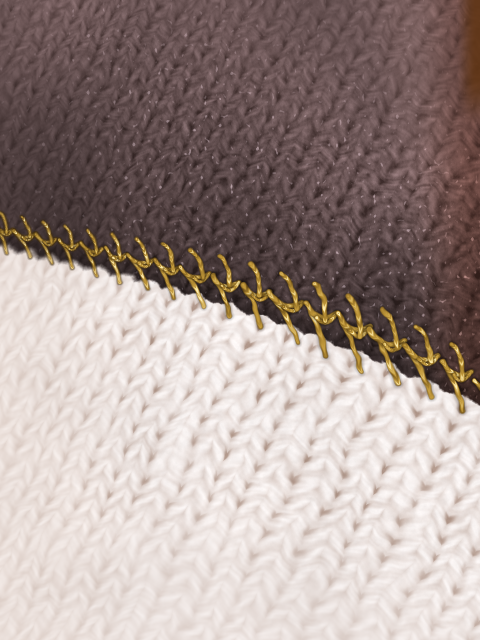
A Shadertoy shader for this texture:

```glsl
// Two knitted fabrics, dark brown above cream, joined by a sloping gold seam.
// Leaning wales of soft V stitches are shaded from a height formula plus
// gradient noise; the gold stitches are curved threads repeated along the seam.

const float PI = 3.14159265;

vec2 hashGradient(vec2 cell) {
    vec2 q = vec2(dot(cell, vec2(127.1, 311.7)), dot(cell, vec2(269.5, 183.3)));
    return 2.0 * fract(sin(q) * 43758.55) - 1.0;
}

float gradientNoise(vec2 p) {
    vec2 i = floor(p), f = fract(p), w = f * f * (3.0 - 2.0 * f);
    vec2 e = vec2(1.0, 0.0);
    float a = dot(hashGradient(i), f);
    float b = dot(hashGradient(i + e.xy), f - e.xy);
    float c = dot(hashGradient(i + e.yx), f - e.yx);
    float d = dot(hashGradient(i + 1.0), f - 1.0);
    return mix(mix(a, b, w.x), mix(c, d, w.x), w.y);
}

float fbm(vec2 p) {
    float sum = 0.0, amp = 0.6;
    for (int i = 0; i < 4; i++) {
        sum += amp * gradientNoise(p);
        p = mat2(1.6, 1.2, -1.2, 1.6) * p;
        amp *= 0.6;
    }
    return sum;
}

// Height of the seam line
float seamHeight(float x) {
    return 0.629 - 0.33 * x + 0.026 * sin(PI * x / 0.75);
}

// Stitch index along the seam, denser at the left, and its inverse
float waleIndex(float x) { return 22.86 * x + 1.19 * sin(PI * x / 0.677); }
float stitchX(float k) { return 0.04375 * k - 0.052 * sin(PI * k / 15.5); }

// Soft V stitches: x leg bulge, y wale ridge, z pit between legs, w strands
vec4 knit(float wale, float row) {
    float side = abs(fract(wale) - 0.5);
    float slant = row - 1.9 * side;
    float leg = 0.5 - 0.5 * cos(2.0 * PI * slant);
    float ridge = smoothstep(0.0, 0.22, side) * smoothstep(0.62, 0.36, side);
    float pit = smoothstep(0.16, 0.0, side) * smoothstep(0.45, 0.0, leg);
    float strand = gradientNoise(vec2(slant * 5.0 + 5.0 * side, wale * 2.5 + row));
    return vec4(leg, ridge, pit, strand);
}

// Distance to a quadratic curve, with the position along it
vec2 curveDistance(vec2 p, vec2 a, vec2 b, vec2 c) {
    vec2 best = vec2(1e3, 0.0), start = a;
    const float STEPS = 7.0;
    for (float i = 1.0; i <= STEPS; i++) {
        float t = i / STEPS;
        vec2 end = mix(mix(a, b, t), mix(b, c, t), t);
        vec2 d = end - start;
        float h = clamp(dot(p - start, d) / dot(d, d), 0.0, 1.0);
        float dist = length(p - start - d * h);
        if (dist < best.x) best = vec2(dist, (i - 1.0 + h) / STEPS);
        start = end;
    }
    return best;
}

// Paints one twisted metallic thread over a colour
vec3 goldThread(vec3 base, vec2 curve, float radius, float soft, float seed) {
    float across = curve.x / radius;
    float twist = gradientNoise(vec2(curve.y * 9.0 + across, seed * 3.7));
    vec3 gold = mix(vec3(0.36, 0.25, 0.06), vec3(0.76, 0.60, 0.23), clamp(1.0 - 0.6 * across * across + twist, 0.0, 1.0));
    gold = mix(gold, vec3(1.0, 0.93, 0.68), smoothstep(0.0, 0.4, twist) * smoothstep(1.0, 0.2, across));
    base *= 1.0 - 0.25 * smoothstep(radius * 2.4, radius * 0.6, curve.x);
    return mix(base, gold, smoothstep(radius + soft, radius - soft, curve.x));
}

vec3 creamFabric(vec2 p, float wale, float above, float blur) {
    float patchy = 0.75 + 0.9 * gradientNoise(p * 16.0);
    vec4 yarn = knit(wale, above / 0.036 + 0.5 * gradientNoise(p * 14.0));
    float shade = 0.38 * (1.0 - yarn.x) * patchy + 0.34 * (1.0 - yarn.y) - 0.30 * yarn.w;
    shade = mix(shade + 0.8 * yarn.z * patchy, 0.3 + 0.5 * (shade - 0.3), blur);
    vec3 col = mix(vec3(0.965, 0.945, 0.94), vec3(0.74, 0.66, 0.62), clamp(shade, 0.0, 1.3));
    col += 0.06 * (1.0 - 0.7 * blur) * fbm(p * 80.0) + 0.03 * gradientNoise(p * 7.0);
    return col + 0.012 - vec3(0.0, 0.008, 0.015) * smoothstep(0.3, 0.0, p.x);
}

vec3 brownFabric(vec2 p, float wale, float above, float blur) {
    vec4 yarn = knit(wale * 1.2, above / 0.030 + 0.9 * gradientNoise(p * 17.0));
    float fuzz = fbm(p * vec2(85.0, 65.0));
    float lit = 0.22 + 0.25 * yarn.x + 0.32 * yarn.y - 0.15 * yarn.z + 0.45 * yarn.w;
    lit = mix(lit, 0.52, 0.45 * blur) + fuzz * mix(0.75, 0.28, blur);
    vec3 col = mix(vec3(0.20, 0.145, 0.14), vec3(0.47, 0.385, 0.39), clamp(lit, 0.0, 1.3));
    col *= 0.78 + 0.42 * smoothstep(0.0, 0.42, above) + 0.22 * gradientNoise(p * 5.0);
    // Silvery fibres, pale fold and warm right border
    float glint = smoothstep(0.24, 0.55, gradientNoise(p * vec2(170.0, 135.0)));
    col += vec3(0.29, 0.28, 0.30) * glint * (1.0 - 0.75 * blur);
    float fold = p.x - 0.67 + 0.12 * (p.y - 0.75);
    col += vec3(0.05, 0.035, 0.03) * exp(-fold * fold / 0.003);
    col = mix(col, col * vec3(0.93, 0.79, 0.72), smoothstep(0.64, 0.75, p.x));
    float corner = smoothstep(0.712, 0.745, p.x) * smoothstep(0.80, 0.88, p.y);
    return mix(col, vec3(0.38, 0.21, 0.08), 0.85 * corner);
}

void mainImage(out vec4 fragColor, in vec2 fragCoord) {
    vec2 p = fragCoord / iResolution.y;
    float pixel = 1.0 / iResolution.y;
    float above = p.y - seamHeight(p.x);
    float blur = max(smoothstep(0.34, 0.0, p.x), smoothstep(0.20, 0.50, abs(above)));

    // Fabrics meeting just below the seam
    float wale = waleIndex(p.x - 0.42 * above) + 0.4 * gradientNoise(p * 11.0) + 0.16 * gradientNoise(p * 45.0);
    float edge = above + 0.014 + 0.016 * (abs(fract(wale) - 0.5) - 0.25) + 0.010 * fbm(p * 40.0);
    float soft = 1.5 * pixel + 0.005 * blur;
    vec3 col = mix(creamFabric(p, wale, above, blur), brownFabric(p, wale, above, blur),
                   smoothstep(-soft, soft, edge));
    col *= 1.0 - 0.30 * exp(-edge * edge / 0.0005) * smoothstep(-soft, soft, edge);

    // Gold stitches: lower leg, linking strands and upper hook
    if (abs(above) < 0.11) {
        for (float k = -1.0; k < 19.0; k++) {
            float x = stitchX(k);
            if (abs(p.x - x) > 0.07) continue;
            float size = 0.58 + 0.45 * smoothstep(1.0, 14.0, k) - 0.15 * smoothstep(14.0, 17.0, k);
            vec2 jitter = 0.005 * hashGradient(vec2(k, 3.0));
            vec2 tip = vec2(x, seamHeight(x) + 0.066 * size);
            vec2 q = (p - tip) / size + 0.004 * gradientNoise(p * 60.0);
            vec2 knot = vec2(0.021, -0.056) + jitter, shoulder = vec2(-0.017, -0.031) - jitter;
            vec2 next = vec2(0.034, -0.046);
            float radius = 0.0042, haze = (pixel + 0.0022 * blur) / size;
            col = goldThread(col, curveDistance(q, shoulder, vec2(0.006, -0.058), vec2(0.022, -0.110) + jitter), radius, haze, k);
            col = goldThread(col, curveDistance(q, shoulder, vec2(0.004, -0.064), next), radius, haze, k + 0.7);
            col = goldThread(col, curveDistance(q, vec2(0.004, -0.052), vec2(0.018, -0.072), next), radius * 0.8, haze, k + 0.3);
            col = goldThread(col, curveDistance(q, vec2(0.0), vec2(0.019, -0.014), knot), radius, haze, k + 1.9);
        }
    }
    fragColor = vec4(clamp(col, 0.0, 1.0), 1.0);
}
```
